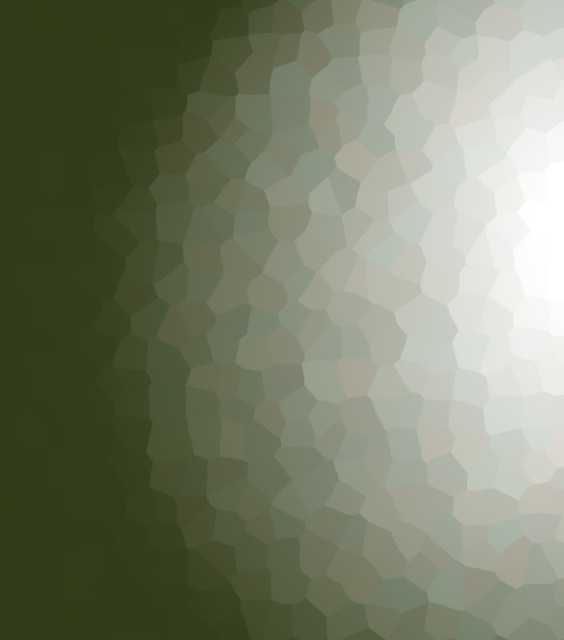
This background is drawn by a WebGL 1 fragment shader. Its source:

```glsl
precision highp float;
// A pale glow at the right edge fades through sage grey to dark olive,
// broken into irregular crystal facets. Each facet is a jittered Voronoi
// cell that takes the glow at its seed, with a slight tint of its own.
uniform vec2 u_resolution;

const float CELLS = 21.0; // cells per canvas height

vec2 hash2(vec2 p) {
  return fract(sin(vec2(dot(p, vec2(127.1, 311.7)), dot(p, vec2(269.5, 183.3)))) * 43758.5);
}

float gradientDot(vec2 corner, vec2 offset) {
  return dot(hash2(corner) * 2.0 - 1.0, offset);
}

float gradientNoise(vec2 p) {
  vec2 i = floor(p), f = fract(p);
  vec2 u = f * f * (3.0 - 2.0 * f);
  vec2 e = vec2(1.0, 0.0);
  return mix(mix(gradientDot(i, f), gradientDot(i + e, f - e), u.x),
             mix(gradientDot(i + e.yx, f - e.yx), gradientDot(i + 1.0, f - 1.0), u.x), u.y);
}

// Glow strength: ellipses that grow rounder and sink as their radius grows.
float glow(vec2 p, float aspect) {
  float radius = 0.4;
  for (int i = 0; i < 7; i++) {
    float squash = 0.40 + 0.88 * radius;
    float centerY = 0.629 - 0.253 * radius * radius;
    radius = min(length(vec2(p.x - aspect + 0.005, (p.y - centerY) * squash)), 1.2);
  }
  float level = 1.06 - 1.48 * radius;
  return min(0.5 * (level + sqrt(level * level + 0.002)), 1.0); // soft toe
}

vec3 ramp(float level) {
  return mix(vec3(0.195, 0.234, 0.100), vec3(1.0), level);
}

// Facet colour: mostly the glow at the seed, partly the glow at the point.
vec3 facetColor(vec2 cell, vec2 seed, vec2 p, float aspect) {
  float level = mix(glow(p, aspect), glow(seed / CELLS, aspect), 0.75);
  vec2 tint = hash2(cell + 41.3) - 0.5;
  vec3 shift = tint.x * vec3(0.040, -0.008, -0.012) + tint.y * 0.045;
  return ramp(level) + shift * min(4.0 * level * (1.0 - level) + 0.08, 1.0);
}

void main() {
  vec2 p = gl_FragCoord.xy / u_resolution.y;
  float aspect = u_resolution.x / u_resolution.y;

  // Slightly warped grid, so that facet edges bend a little
  vec2 q = p * CELLS;
  q += 0.07 * vec2(gradientNoise(q * 2.0), gradientNoise(q * 2.0 + 57.0));

  // Nearest and second nearest seeds
  float nearDist = 9.0, nextDist = 9.0;
  vec2 nearCell = vec2(0.0), nextCell = vec2(0.0);
  vec2 nearSeed = vec2(0.0), nextSeed = vec2(1.0);
  for (int y = -1; y <= 1; y++) {
    for (int x = -1; x <= 1; x++) {
      vec2 cell = floor(q) + vec2(float(x), float(y));
      vec2 seed = cell + 0.5 + 0.85 * (hash2(cell) - 0.5);
      float d = dot(q - seed, q - seed);
      if (d < nearDist) {
        nextDist = nearDist;
        nextCell = nearCell;
        nextSeed = nearSeed;
        nearDist = d;
        nearCell = cell;
        nearSeed = seed;
      } else if (d < nextDist) {
        nextDist = d;
        nextCell = cell;
        nextSeed = seed;
      }
    }
  }

  // Blend across the shared edge over about one pixel
  float edge = (nextDist - nearDist) / (2.0 * length(nextSeed - nearSeed));
  float pixel = CELLS / u_resolution.y;
  float blend = 0.5 - 0.5 * clamp(edge / (0.7 * pixel), 0.0, 1.0);
  vec3 color = mix(facetColor(nearCell, nearSeed, p, aspect),
                   facetColor(nextCell, nextSeed, p, aspect), blend);
  gl_FragColor = vec4(clamp(color, 0.0, 1.0), 1.0);
}
```
